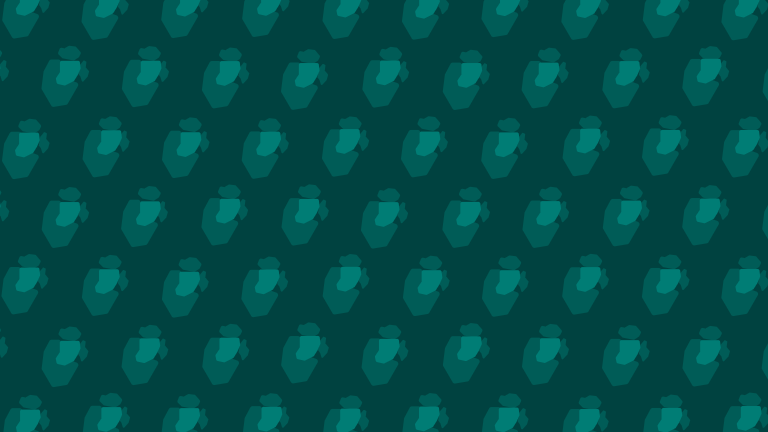
Give the GLSL for this pattern, as a Shadertoy shader.

```glsl
// Staggered rows of layered teal pebble clusters on a dark ground.

const float PITCH = 0.18519;       // column spacing, in canvas heights
const float UNITS = 120.0;         // motif units per column
const float ROW = 103.92;          // row spacing, in motif units
const vec2 SHIFT = vec2(3.0, 1.0); // lattice offset from the canvas centre
const vec2 DRIFT = vec2(1.5, 2.8); // wander of a whole cluster
const float CORE_DRIFT = 1.5;      // wander of the bright core
const float PART_DRIFT = 0.8;      // wander of the cap and the chip

const vec3 GROUND = vec3(0.0, 0.26, 0.25);
const vec3 PEBBLE = vec3(0.0, 0.36, 0.34);
const vec3 CORE = vec3(0.0, 0.49, 0.46);

// Outlines before rounding, clockwise from the upper left
const vec2 BODY_SHAPE[9] = vec2[9](
    vec2(-21, 20), vec2(-11, 20), vec2(-8, 9), vec2(4, -10), vec2(15, -14),
    vec2(0, -40), vec2(-18, -43), vec2(-32, -19), vec2(-29, 5));
const vec2 CORE_SHAPE[9] = vec2[9](
    vec2(-6, 20), vec2(18, 20), vec2(19, 12), vec2(15, 3), vec2(10, -5),
    vec2(-2, -11), vec2(-11, -9), vec2(-12, -4), vec2(-6, 5));
const vec2 CAP_SHAPE[9] = vec2[9](
    vec2(-8, 33), vec2(-6, 38), vec2(-1, 37), vec2(6, 41), vec2(14, 40),
    vec2(20, 33), vec2(18, 29), vec2(12, 25), vec2(-3, 28));
const vec2 CHIP_SHAPE[9] = vec2[9](
    vec2(22, 15), vec2(27, 21), vec2(29, 20), vec2(28, 12), vec2(33, 6),
    vec2(31, -1), vec2(25, -7.5), vec2(23, -1), vec2(20, 3));

// Random offset in -1..1 for a cell and a part
vec2 wander(vec2 cell, float part) {
    vec2 s = vec2(dot(cell, vec2(12.99, 78.23)), dot(cell, vec2(39.35, 11.14)));
    return 2.0 * fract(sin(s + part * 7.31) * 4375.85) - 1.0;
}

// Signed distance to a rounded polygon
float pebble(vec2 p, vec2 shape[9], float radius) {
    float nearest = dot(p - shape[0], p - shape[0]);
    float side = 1.0;
    for (int i = 0, j = 8; i < 9; j = i, i++) {
        vec2 edge = shape[j] - shape[i];
        vec2 w = p - shape[i];
        vec2 gap = w - edge * clamp(dot(w, edge) / dot(edge, edge), 0.0, 1.0);
        nearest = min(nearest, dot(gap, gap));
        bvec3 crossing = bvec3(p.y >= shape[i].y, p.y < shape[j].y,
                               edge.x * w.y > edge.y * w.x);
        if (all(crossing) || all(not(crossing))) side = -side;
    }
    return side * sqrt(nearest) - radius;
}

float cover(float d, float pixel) {
    return clamp(0.5 - d / pixel, 0.0, 1.0);
}

void mainImage(out vec4 fragColor, in vec2 fragCoord) {
    float scale = UNITS / (PITCH * iResolution.y); // motif units per pixel
    vec2 p = (fragCoord - 0.5 * iResolution.xy) * scale - SHIFT;

    // Staggered lattice: odd rows move by half a column
    float row = floor(p.y / ROW + 0.5);
    p.y -= row * ROW;
    p.x -= 0.5 * UNITS * mod(row, 2.0);
    float column = floor(p.x / UNITS + 0.5);
    p.x -= column * UNITS;

    vec2 cell = vec2(column, row);
    p -= DRIFT * wander(cell, 0.0);

    // Body, cap and chip share one tone; the core lies on top
    float body = pebble(p, BODY_SHAPE, 4.0);
    float cap = pebble(p - PART_DRIFT * wander(cell, 1.0), CAP_SHAPE, 3.0);
    float chip = pebble(p - PART_DRIFT * wander(cell, 2.0), CHIP_SHAPE, 1.5);
    float core = pebble(p - CORE_DRIFT * wander(cell, 3.0), CORE_SHAPE, 3.0);

    vec3 color = mix(GROUND, PEBBLE, cover(min(body, min(cap, chip)), scale));
    color = mix(color, CORE, cover(core, scale));
    fragColor = vec4(color, 1.0);
}
```
